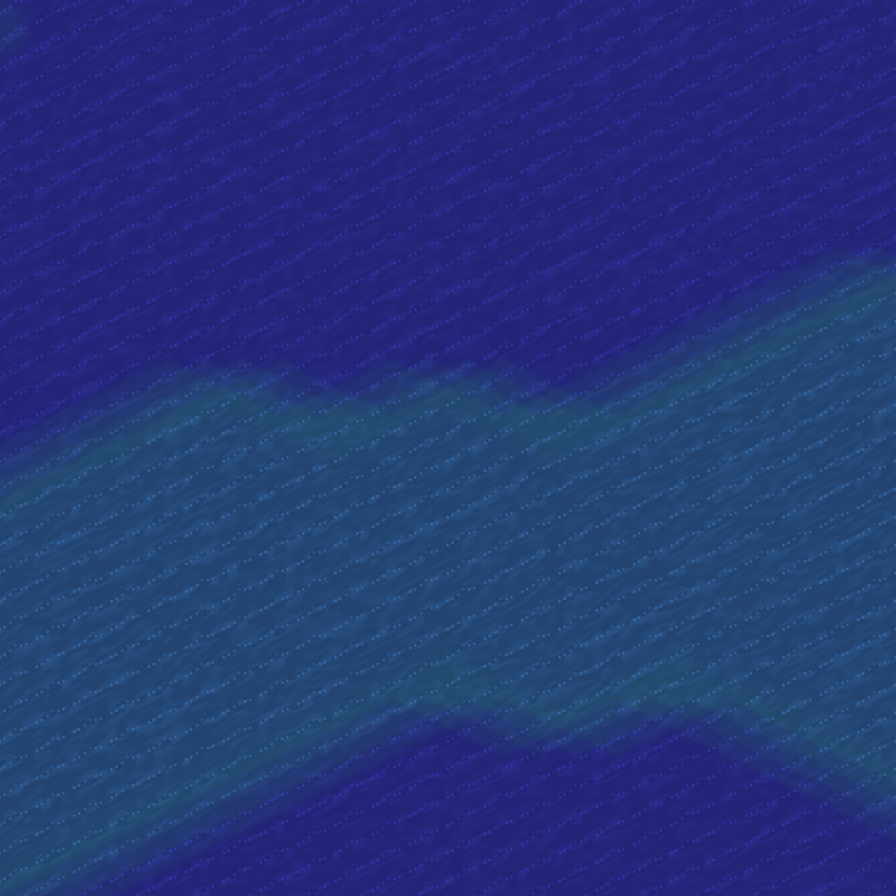
Write a three.js fragment shader that draws this background.

```glsl
varying vec2 vUv;

// Colours
const vec3 DEEP = vec3(0.137, 0.143, 0.465);
const vec3 TEAL = vec3(0.137, 0.268, 0.442);
const vec3 DEEP_GLINT = vec3(0.22, 0.23, 0.72);
const vec3 TEAL_GLINT = vec3(0.23, 0.46, 0.72);
const vec3 RIM_TINT = vec3(0.0, 0.022, -0.006);

// Teal belt
const float SLOPE = 0.5;
const float ZIGZAG = 0.25;
const float UPPER_VALLEY = 0.5365;
const float LOWER_VALLEY = 0.156;
const float SPREAD = 0.0625;
const float EDGE_SOFT = 0.005;
const int TAPS = 4;

// Ripple texture
const vec2 CELLS = vec2(24.0, 32.0);
const vec2 GRAIN_SCALE = vec2(96.0, 224.0);
const float DOT_RADIUS = 0.0024;
const float GRAIN_AMOUNT = 0.24;
const int DOTS = 6;

float hash(vec2 p) {
    vec3 q = fract(vec3(p.xyx) * 0.1031);
    q += dot(q, q.yzx + 33.33);
    return fract((q.x + q.y) * q.z);
}

float valueNoise(vec2 p) {
    vec2 i = floor(p);
    vec2 f = fract(p);
    f = f * f * (3.0 - 2.0 * f);
    float low = mix(hash(i), hash(i + vec2(1.0, 0.0)), f.x);
    float high = mix(hash(i + vec2(0.0, 1.0)), hash(i + vec2(1.0, 1.0)), f.x);
    return mix(low, high, f.y);
}

float zigzag(float x) {
    return SLOPE * abs(mod(x, ZIGZAG) - 0.5 * ZIGZAG);
}

float upperShore(float x) {
    x = min(x, 2.0 - x);
    float c = clamp(x, 0.25, 0.625);
    return UPPER_VALLEY + zigzag(c) + SLOPE * (x - c);
}

float lowerShore(float x) {
    float c = clamp(x, 0.5, 0.75);
    return LOWER_VALLEY + zigzag(c) - SLOPE * abs(x - c);
}

// Overlapping shifted copies give the stepped, blended shores
float beltCoverage(vec2 p) {
    float sum = 0.0;
    for (int i = 0; i < TAPS; i++) {
        float x = p.x + SPREAD * (2.0 * float(i) / float(TAPS - 1) - 1.0);
        float inside = min(upperShore(x) - p.y, p.y - lowerShore(x));
        sum += smoothstep(-EDGE_SOFT, EDGE_SOFT, inside);
    }
    return sum / float(TAPS);
}

// Small glints repeated on a slanted lattice
float glints(vec2 p) {
    vec2 cell = fract(vec2(p.x, p.y - SLOPE * p.x) * CELLS);
    float light = 0.0;
    for (int i = 0; i < DOTS; i++) {
        float k = float(i);
        vec2 center = vec2(fract(0.12 + k * 0.29), 0.5 + 0.5 * (hash(vec2(k, 7.0)) - 0.5));
        vec2 d = (fract(cell - center + 0.5) - 0.5) / CELLS;
        d.y += SLOPE * d.x;
        float strength = mix(0.3, 0.9, hash(vec2(k, 19.0)));
        light = max(light, strength * (1.0 - smoothstep(0.25, 1.0, length(d) / DOT_RADIUS)));
    }
    return light;
}

// Faint streaks lying along the slant
float streaks(vec2 p) {
    vec2 q = vec2(p.x, p.y - SLOPE * p.x);
    float row = 0.5 - 0.5 * cos(6.28318 * q.y * CELLS.y);
    float grain = valueNoise(q * GRAIN_SCALE + 300.0);
    return smoothstep(0.35, 0.85, grain) * mix(0.35, 1.0, row);
}

void main() {
    vec2 p = vUv;
    float belt = beltCoverage(p);

    // Faint patch in the upper left corner
    float corner = 1.0 - smoothstep(0.015, 0.04, length(p - vec2(0.0, 0.97)));
    belt = max(belt, 0.3 * corner);

    // Greener rim just inside the shores
    float depth = min(upperShore(p.x) - p.y, p.y - lowerShore(p.x));
    float rim = belt * (1.0 - smoothstep(0.03, 0.075, depth));

    vec3 color = mix(DEEP, TEAL, belt) + RIM_TINT * rim;
    vec3 glint = mix(DEEP_GLINT, TEAL_GLINT, belt);
    color = mix(color, glint, GRAIN_AMOUNT * streaks(p));
    color = mix(color, glint, glints(p));
    gl_FragColor = vec4(color, 1.0);
}
```
